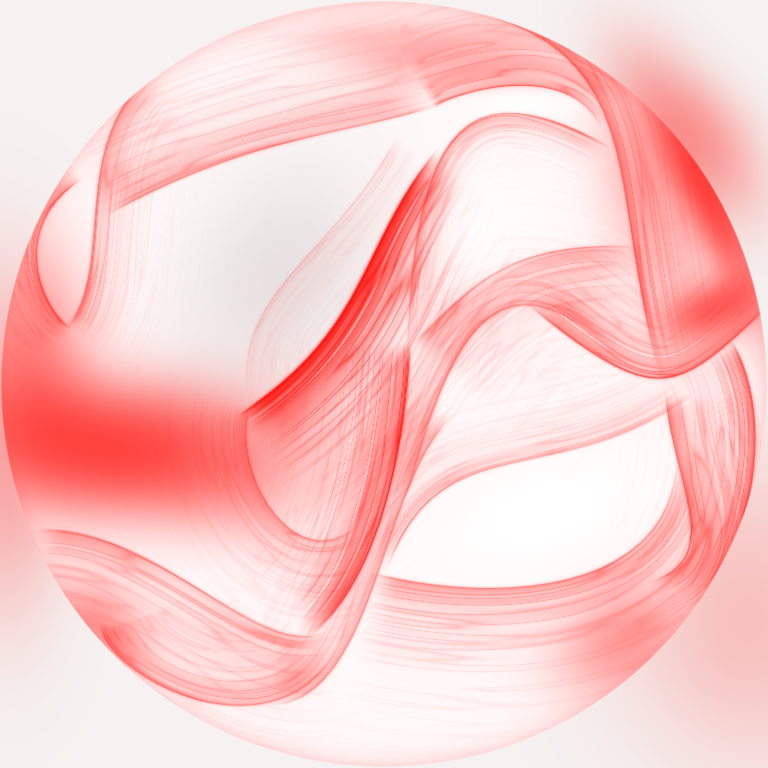
A Shadertoy shader for this background:

```glsl
// A glassy sphere of red ink veils on pale paper, with soft glows around it.
// Each veil is a cubic curve: a sharp edge, a one-sided fade and fine streaks.
#define RADIUS 0.498
#define BASE_INK 0.02
#define EDGE_WIDTH 0.0013
#define STREAK_FREQ 6.0
#define STREAK_INK 0.65
#define CURVE_STEPS 22
#define INK_COLOR vec3(1.0, 0.07, 0.05)
#define GREY_PAPER vec3(0.91, 0.9, 0.9)
#define OUTER_PAPER vec3(0.96, 0.95, 0.945)

float hash(vec2 p) {
    return fract(sin(dot(p, vec2(127.1, 311.7))) * 43758.5);
}

float noise(vec2 p) {
    vec2 i = floor(p), f = fract(p), e = vec2(0, 1);
    f = f * f * (3.0 - 2.0 * f);
    return mix(mix(hash(i), hash(i + e.yx), f.x),
               mix(hash(i + e.xy), hash(i + e.yy), f.x), f.y);
}

// Soft rotated ellipse
float glow(vec2 p, vec2 center, vec2 radii, float angle) {
    float c = cos(angle), s = sin(angle);
    vec2 q = mat2(c, -s, s, c) * (p - center) / radii;
    return exp(-dot(q, q));
}

// Cubic through four points, evenly spaced in t
vec2 cubic(vec2 a, vec2 b, vec2 c, vec2 d, float t) {
    float u = 3.0 * t, v = u - 1.0, w = u - 2.0, z = u - 3.0;
    return (d * u - a * z) * v * w / 6.0 + (b * w - c * v) * u * z / 2.0;
}

// Ink of one veil; positive width fades to the left of travel
float veil(vec2 p, vec2 a, vec2 b, vec2 c, vec2 d, float width, float ink) {
    float best = 9.0, side = 1.0, t = 0.0, steps = float(CURVE_STEPS);
    vec2 from = a;
    for (int i = 0; i < CURVE_STEPS; i++) {
        vec2 to = cubic(a, b, c, d, (float(i) + 1.0) / steps);
        vec2 e = to - from, r = p - from;
        float h = clamp(dot(r, e) / dot(e, e), 0.0, 1.0);
        float dist = length(r - e * h);
        if (dist < best) {
            best = dist;
            side = e.x * r.y - e.y * r.x;
            t = (float(i) + h) / steps;
        }
        from = to;
    }
    float s = best * sign(side * width), px = 1.0 / iResolution.y;
    s /= abs(width);
    float soft = px / abs(width);
    float ends = smoothstep(0.0, 0.1, t) * smoothstep(1.0, 0.8, t);
    float fade = smoothstep(-soft, soft, s) * exp(-max(s, 0.0));
    float n = noise(vec2(s * STREAK_FREQ + t, t * 3.0 + a.x * 91.0));
    float streak = pow(1.0 - abs(2.0 * n - 1.0), 6.0) * sqrt(fade);
    float edge = exp(-best / max(EDGE_WIDTH, 0.7 * px));
    return ends * ink * (fade * (0.35 + 0.6 * n) + STREAK_INK * streak + edge);
}

float veils(vec2 p) {
    // Central blade and vertical band
    float k = veil(p, vec2(.305,.455), vec2(.43,.568), vec2(.495,.684), vec2(.573,.81), -.028, 2.6);
    k += veil(p, vec2(.534,.557), vec2(.518,.414), vec2(.475,.271), vec2(.397,.167), -.024, 1.2);
    k += veil(p, vec2(.59,.46), vec2(.515,.32), vec2(.45,.155), vec2(.34,.082), -.03, .4);
    k += veil(p, vec2(.8,.805), vec2(.651,.852), vec2(.562,.766), vec2(.53,.51), .013, .6);
    k += veil(p, vec2(.326,.473), vec2(.332,.375), vec2(.39,.303), vec2(.47,.32), -.03, .4);
    // Wave across the right half
    k += veil(p, vec2(.536,.55), vec2(.612,.622), vec2(.703,.668), vec2(.85,.678), -.04, .5);
    k += veil(p, vec2(.527,.349), vec2(.586,.518), vec2(.677,.603), vec2(.83,.51), .025, .45);
    k += veil(p, vec2(.501,.251), vec2(.599,.375), vec2(.742,.414), vec2(.92,.5), .02, .45);
    k += veil(p, vec2(.68,.61), vec2(.82,.515), vec2(.911,.525), vec2(1.02,.62), .025, .75);
    // Lower opening and right rim
    k += veil(p, vec2(.48,.255), vec2(.651,.234), vec2(.814,.277), vec2(.882,.42), -.04, .6);
    k += veil(p, vec2(.866,.49), vec2(.889,.375), vec2(.898,.29), vec2(.84,.24), .03, .75);
    k += veil(p, vec2(.95,.56), vec2(.983,.44), vec2(.964,.31), vec2(.91,.2), -.025, .8);
    k += veil(p, vec2(.6,.99), vec2(.768,.889), vec2(.82,.714), vec2(.87,.48), .03, .55);
    // Top sweeps
    k += veil(p, vec2(.13,.715), vec2(.299,.792), vec2(.443,.831), vec2(.58,.865), .04, .45);
    k += veil(p, vec2(.563,.86), vec2(.625,.883), vec2(.716,.885), vec2(.785,.83), .035, .6);
    // Pale leaf and left pod
    k += veil(p, vec2(.52,.83), vec2(.43,.7), vec2(.345,.596), vec2(.326,.47), .03, .14);
    k += veil(p, vec2(.11,.77), vec2(.049,.687), vec2(.062,.609), vec2(.095,.572), -.02, .6);
    k += veil(p, vec2(.085,.572), vec2(.12,.674), vec2(.137,.805), vec2(.215,.915), -.02, .5);
    // Bottom sweeps
    k += veil(p, vec2(.04,.31), vec2(.195,.27), vec2(.326,.193), vec2(.43,.18), -.04, .45);
    return k + veil(p, vec2(.13,.19), vec2(.195,.115), vec2(.326,.082), vec2(.443,.16), .03, .5);
}

float innerGlows(vec2 p) {
    float k = 1.5 * glow(p, vec2(.15,.415), vec2(.19,.078), -.05);
    k += .65 * glow(p, vec2(.03,.53), vec2(.08,.14), 0.0);
    k += 1.4 * glow(p, vec2(.915,.76), vec2(.03,.14), .35);
    k += .9 * glow(p, vec2(.925,.595), vec2(.06,.03), .4);
    k += .35 * glow(p, vec2(.85,.75), vec2(.06,.17), .2);
    k += .5 * glow(p, vec2(.82,.17), vec2(.09,.06), .6);
    k += .5 * glow(p, vec2(.13,.19), vec2(.06,.04), -.6);
    return k + .35 * glow(p, vec2(.56,.93), vec2(.14,.04), -.1);
}

void mainImage(out vec4 fragColor, in vec2 fragCoord) {
    vec2 p = (fragCoord - 0.5 * iResolution.xy) / iResolution.y + 0.5;
    float rim = length(p - 0.5) - RADIUS, px = 1.0 / iResolution.y;
    vec2 drift = p + 0.02 * (noise(p * 6.0) - 0.5);
    // Surroundings
    float ink = .45 * glow(drift, vec2(0,.42), vec2(.08,.2), 0.0)
              + .6 * glow(drift, vec2(.89,.83), vec2(.06,.12), .6)
              + .25 * glow(drift, vec2(.98,.2), vec2(.16,.2), 0.0);
    vec3 paper = OUTER_PAPER;
    // Sphere with clear openings
    if (rim < px) {
        float open = glow(p, vec2(.71,.335), vec2(.15,.07), .3)
                   + glow(p, vec2(.62,.7), vec2(.075,.08), 0.0)
                   + glow(p, vec2(.68,.865), vec2(.08,.015), 0.0);
        float body = BASE_INK + innerGlows(drift) + veils(p) + .15 * exp(rim / .012);
        body *= 1.0 - .9 * min(open, 1.0);
        float inside = smoothstep(px, -px, rim);
        float grey = glow(p, vec2(.36,.64), vec2(.12,.17), -.5);
        ink = mix(ink, body, inside);
        paper = mix(paper, mix(vec3(1), GREY_PAPER, grey), inside);
    }
    fragColor = vec4(mix(paper, INK_COLOR, 1.0 - exp(-ink)), 1.0);
}
```
